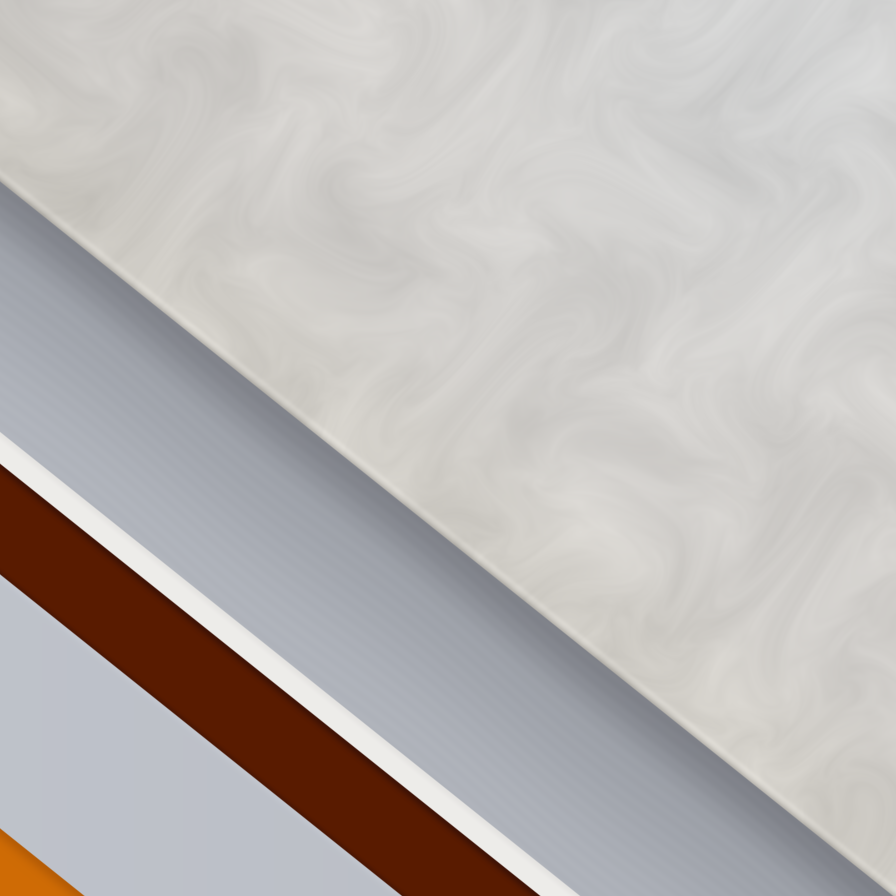
This background is drawn by a WebGL 1 fragment shader. Its source:

```glsl
precision highp float;

uniform vec2 u_resolution;

#define SLOPE 0.8
#define SLAB_EDGE 0.2025
#define RIM_TOP 0.482
#define RIM_BOTTOM 0.5175
#define GROOVE_BOTTOM 0.641
#define ACCENT_EDGE 0.9245
#define MOTTLE_SCALE 7.0
#define MOTTLE_DEPTH 0.042

const vec3 CONCRETE = vec3(0.822, 0.812, 0.798);
const vec3 SHADOW_STEEL = vec3(0.50, 0.51, 0.54);
const vec3 MID_STEEL = vec3(0.615, 0.63, 0.66);
const vec3 LIGHT_STEEL = vec3(0.685, 0.70, 0.73);
const vec3 PALE_STEEL = vec3(0.745, 0.76, 0.79);
const vec3 RIM_WHITE = vec3(0.93, 0.925, 0.915);
const vec3 RUST = vec3(0.35, 0.105, 0.0);
const vec3 DARK_RUST = vec3(0.24, 0.07, 0.02);
const vec3 ORANGE = vec3(0.81, 0.42, 0.02);

// Layered, warped sines; each layer is turned and finer than the last
float mottle(vec2 p) {
  float sum = 0.0;
  float amp = 0.5;
  for (int i = 0; i < 6; i++) {
    p = mat2(0.8, 0.6, -0.6, 0.8) * p * 1.65 + 1.7;
    p += 0.6 * sin(p.yx * 1.3);
    sum += amp * sin(p.x) * sin(p.y);
    amp *= 0.72;
  }
  return sum;
}

// Soft line centred on a band depth
float ridge(float depth, float center, float width) {
  float t = (depth - center) / width;
  return exp(-t * t);
}

vec3 concrete(vec2 uv, float depth) {
  // Blotches stretch a little along the falling diagonal
  vec2 q = vec2(uv.x - uv.y, (uv.x + uv.y) * 0.8);
  vec3 color = CONCRETE + MOTTLE_DEPTH * mottle(q * MOTTLE_SCALE);

  // Cool light at the upper right, warm shade toward the left and the edge
  float cool = exp(-9.0 * dot(uv - vec2(0.9, 0.96), uv - vec2(0.9, 0.96)));
  color += cool * vec3(0.0, 0.012, 0.025);
  color -= 0.025 * (1.0 - smoothstep(0.0, 0.35, uv.x));
  color -= vec3(0.012, 0.014, 0.026) * smoothstep(-0.05, SLAB_EDGE, depth);

  // Worn lip
  color += 0.035 * ridge(depth, SLAB_EDGE - 0.010, 0.004);
  return color - 0.10 * ridge(depth, SLAB_EDGE, 0.004);
}

vec3 steel(vec2 uv, float depth) {
  float below = depth - SLAB_EDGE;
  vec3 color = mix(SHADOW_STEEL, MID_STEEL, smoothstep(0.0, 0.09, below));
  color = mix(color, LIGHT_STEEL, smoothstep(0.05, 0.27, below));
  color += 0.015 * (0.5 - uv.x);
  // Faint brushing along the bands
  float grain = sin(depth * 410.0 + 2.0 * sin(uv.x * 17.0));
  return color + 0.004 * grain;
}

void main() {
  vec2 uv = gl_FragCoord.xy / u_resolution;
  float depth = 1.0 - uv.y - SLOPE * uv.x;
  float aa = 1.1 / min(u_resolution.x, u_resolution.y);

  vec3 rim = RIM_WHITE - 0.035 * (1.0 - smoothstep(RIM_TOP, RIM_TOP + 0.012, depth));
  vec3 rust = mix(RUST, DARK_RUST, ridge(depth, RIM_BOTTOM, 0.008));
  rust = mix(rust, DARK_RUST, 0.6 * ridge(depth, GROOVE_BOTTOM, 0.005));
  vec3 pale = PALE_STEEL + 0.025 * (ridge(depth, GROOVE_BOTTOM, 0.006) - uv.x);
  vec3 accent = ORANGE - vec3(0.10, 0.06, 0.0) * ridge(depth, ACCENT_EDGE, 0.012);

  // Bands stacked from the slab down to the corner
  vec3 color = concrete(uv, depth);
  color = mix(color, steel(uv, depth), smoothstep(-aa, aa, depth - SLAB_EDGE));
  color = mix(color, rim, smoothstep(-aa, aa, depth - RIM_TOP));
  color = mix(color, rust, smoothstep(-aa, aa, depth - RIM_BOTTOM));
  color = mix(color, pale, smoothstep(-aa, aa, depth - GROOVE_BOTTOM));
  color = mix(color, accent, smoothstep(-aa, aa, depth - ACCENT_EDGE));

  gl_FragColor = vec4(clamp(color, 0.0, 1.0), 1.0);
}
```
